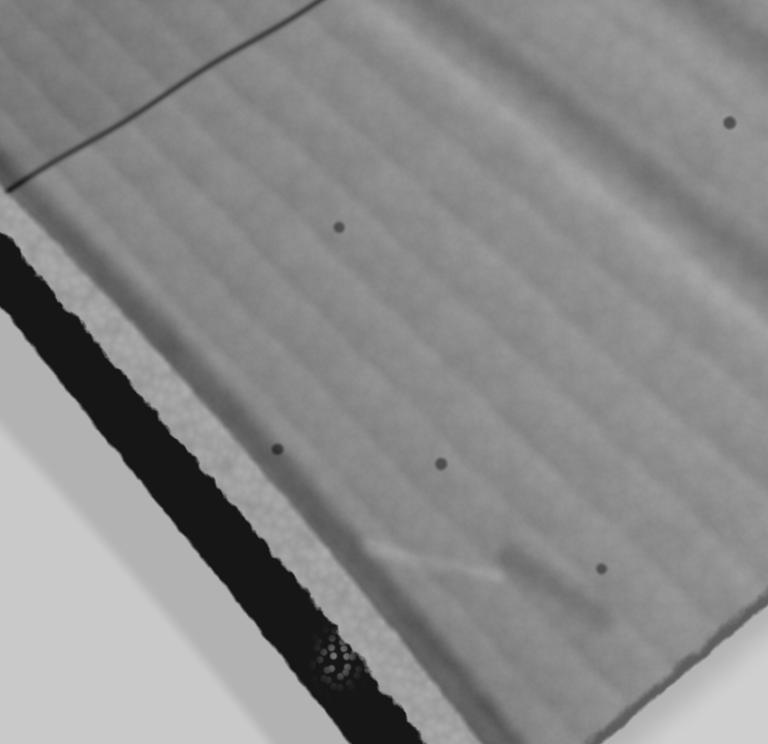
Give the GLSL for this texture, as a Shadertoy shader.

```glsl
vec2 hash2(vec2 p) {
    return fract(sin(vec2(dot(p, vec2(127.1, 311.7)), dot(p, vec2(269.5, 183.3)))) * 43758.5);
}

// Distance to the nearest scattered cell centre
float cellular(vec2 p) {
    vec2 cell = floor(p), f = fract(p);
    float nearest = 2.0;
    for (int y = -1; y <= 1; y++)
        for (int x = -1; x <= 1; x++) {
            vec2 o = vec2(x, y);
            nearest = min(nearest, length(o + hash2(cell + o) - f));
        }
    return nearest;
}

float layeredSines(vec2 p) {
    float sum = 0.0, amp = 0.5;
    for (int i = 0; i < 5; i++) {
        sum += amp * sin(p.x + 1.3 * sin(p.y)) * cos(p.y - 0.7 * sin(p.x));
        p = mat2(1.4, 1.1, -1.1, 1.4) * p + 2.3;
        amp *= 0.6;
    }
    return sum;
}

float segment(vec2 p, vec2 a, vec2 b) {
    vec2 ab = b - a;
    return length(p - a - ab * clamp(dot(p - a, ab) / dot(ab, ab), 0.0, 1.0));
}

float bump(float x, float width) {
    return exp(-x * x / (width * width));
}

float inside(float d) {
    return smoothstep(-0.003, 0.003, d);
}

// Signed distance below a gently bowed diagonal; k holds offset, slope and bow
float belowCurve(vec2 p, vec3 k) {
    return (p.y - k.x - p.x * (k.y + k.z * p.x)) / 1.56;
}

// Corrugated face: ridges fan out from a far vanishing point
float cardTone(vec2 p) {
    float slope = (p.y + 2.07) / (p.x + 2.04) + 0.003 * layeredSines(p * 9.0);
    float f = fract((slope - 0.809) / 0.039);
    float ridge = smoothstep(0.0, 0.25, f) * (1.0 - f);
    float tone = 0.525 + 0.05 * (ridge - 0.4);
    tone += 0.045 * bump(slope - 0.818, 0.011) - 0.1 * bump(slope - 0.791, 0.012);
    tone += 0.04 * bump(slope - 0.722, 0.011) - 0.1 * bump(slope - 0.699, 0.012);
    tone += 0.035 * smoothstep(0.2, 0.95, p.x) - 0.04 * bump(length(p - vec2(0.6, 0.97)), 0.25);

    // Mottled fibres
    tone += 0.018 * layeredSines(p * 26.0) + 0.03 * (0.5 - cellular(p * 38.0));
    return tone + 0.018 * (0.5 - cellular(p * 150.0));
}

void mainImage(out vec4 fragColor, in vec2 fragCoord) {
    vec2 p = fragCoord / iResolution.y;
    p.y = 1.0 - p.y;
    float fray = layeredSines(p * 60.0);
    float tone = cardTone(p);

    // Scored seam with a darker panel above it
    float seam = (p.y - 0.252 + 0.617 * (p.x - 0.02)) / 1.175 + 0.002 * sin(p.x * 28.0);
    tone -= 0.05 * inside(-seam) * smoothstep(0.5, 0.0, p.x);
    tone = mix(tone, 0.22, 0.85 * bump(seam, 0.0045));

    // Specks
    for (int i = 0; i < 5; i++) {
        float n = float(i);
        vec2 speck = vec2(0.335 + 0.15 * n + 0.05 * cos(1.5 * n + 0.7),
                          0.465 + 0.3 * sin(2.66 + 2.09 * n - 1.05 * mod(n, 2.0)));
        float d = length(p - speck) + 0.0015 * fray;
        tone = mix(tone, 0.25, 0.8 * smoothstep(0.011, 0.004, d));
    }

    // Crumpled patch
    float wobble = 0.006 * layeredSines(p * 30.0);
    tone += 0.06 * bump(segment(p, vec2(0.5, 0.735), vec2(0.67, 0.775)) + wobble, 0.01);
    tone -= 0.09 * bump(segment(p, vec2(0.69, 0.75), vec2(0.81, 0.83)) + wobble, 0.018);

    // Shaded fold beside the cut edge
    float rim = belowCurve(p, vec3(0.249, 1.012, 0.23)) + 0.002 * fray;
    float foldWidth = 0.025 + 0.025 * p.y;
    tone -= 0.14 * smoothstep(-foldWidth - 0.015, -foldWidth + 0.015, rim);

    // Pale cut edge, black gap, cast shadow and table
    float edgeTone = 0.62 + 0.04 * fray + 0.06 * (0.5 - cellular(p * 65.0));
    tone = mix(tone, edgeTone, smoothstep(-0.006, 0.005, rim));
    float gap = belowCurve(p, vec3(0.31, 1.14, 0.11)) + 0.007 * fray;
    float fleck = bump(length((p - vec2(0.455, 0.885)) * vec2(1.0, 0.8)), 0.022);
    fleck *= smoothstep(0.5, 0.2, cellular(p * 75.0));
    tone = mix(tone, 0.085 + 0.4 * fleck, inside(gap));
    float shadow = belowCurve(p, vec3(0.411, 1.249, 0.0)) + 0.003 * fray;
    tone = mix(tone, 0.7, inside(shadow));
    float table = belowCurve(p, vec3(0.573, 1.08, 0.26));
    tone = mix(tone, 0.79, smoothstep(-0.012, 0.012, table));

    // Lower right border with a dark ragged lip
    float border = (p.y - 0.809 - 0.845 * (1.035 - p.x)) / 1.31 + 0.003 * fray;
    tone = mix(tone, 0.32, 0.8 * smoothstep(-0.02, -0.006, border + 0.004 * fray));
    tone = mix(tone, mix(0.7, 0.81, smoothstep(0.0, 0.06, border)), inside(border));

    fragColor = vec4(vec3(tone), 1.0);
}
```
